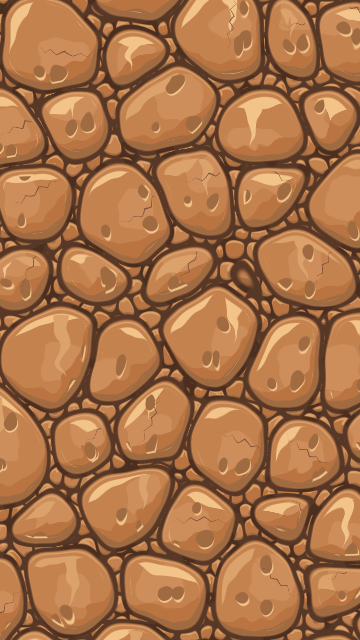
A Shadertoy shader for this texture:

```glsl
// Cartoon cobblestone wall: rounded stones from a weighted Voronoi diagram,
// with smaller pebbles filling the wide joints. Each stone gets flat cel
// shading: shaded foot, pale patch, top glint, drip, pits and a crack.

const float STONES = 4.5;      // stones across the canvas width
const float JITTER = 0.31;     // scatter of stone centres
const float ROUNDING = 9.0;    // lower values give rounder corners
const float HALF_JOINT = 0.03; // half the gap between two stones
const float PEBBLES = 4.6;     // pebbles per stone width
const float WOBBLE = 0.07;     // waviness of the outlines

const vec3 MORTAR = vec3(0.34, 0.22, 0.15);
const vec3 DEEP = vec3(0.29, 0.18, 0.125);
const vec3 OUTLINE = vec3(0.47, 0.30, 0.20);
const vec3 SHADE = vec3(0.63, 0.42, 0.26);
const vec3 UNDER = vec3(0.73, 0.455, 0.255);
const vec3 BASE = vec3(0.77, 0.51, 0.31);
const vec3 PATCH = vec3(0.805, 0.555, 0.36);
const vec3 LIGHT = vec3(0.86, 0.64, 0.42);
const vec3 GLINT = vec3(0.95, 0.77, 0.54);

struct Cell { vec2 id; vec2 local; vec2 normal; float dist; };

vec2 hash2(vec2 c) {
    vec3 h = fract(c.xyx * vec3(0.1031, 0.1030, 0.0973));
    h += dot(h, h.yzx + 33.33);
    return fract((h.xx + h.yz) * h.zy);
}

float gradientAt(vec2 corner, vec2 offset) {
    float a = 6.2832 * hash2(corner + 71.0).x;
    return dot(vec2(cos(a), sin(a)), offset);
}

float noise(vec2 p) {
    vec2 i = floor(p), f = p - i, u = f * f * (3.0 - 2.0 * f), e = vec2(1, 0);
    return mix(mix(gradientAt(i, f), gradientAt(i + e, f - e), u.x),
               mix(gradientAt(i + e.yx, f - e.yx), gradientAt(i + 1.0, f - 1.0), u.x), u.y);
}

// Centre (xy) and size weight (z) of one cell; a few cells are small.
vec3 site(vec2 c) {
    vec2 h = hash2(c), g = hash2(c + 19.7);
    float weight = g.x < 0.17 ? -0.28 : 0.22 * g.y;
    return vec3(c + 0.5 + vec2(0.5 * mod(c.y, 2.0), 0.0) + JITTER * (2.0 * h - 1.0), weight);
}

// Owning cell, with soft distance to its border and the outward normal.
Cell findCell(vec2 p) {
    Cell cell;
    vec2 home = floor(p);
    vec3 own = vec3(0);
    float best = 1e5;
    for (int k = 0; k < 25; k++) {
        vec2 c = home + vec2(k % 5 - 2, k / 5 - 2);
        vec3 s = site(c);
        float power = dot(p - s.xy, p - s.xy) - s.z;
        if (power < best) { best = power; cell.id = c; own = s; }
    }
    float sum = 0.0;
    cell.normal = vec2(0);
    for (int k = 0; k < 25; k++) {
        if (k == 12) continue;
        vec3 s = site(cell.id + vec2(k % 5 - 2, k / 5 - 2));
        vec2 gap = s.xy - own.xy;
        float power = dot(p - s.xy, p - s.xy) - s.z;
        float w = exp(-ROUNDING * (power - best) / (2.0 * length(gap)));
        sum += w;
        cell.normal += w * normalize(gap);
    }
    cell.local = p - own.xy;
    cell.normal /= length(cell.normal) + 1e-4;
    cell.dist = -log(sum) / ROUNDING;
    return cell;
}

float ellipse(vec2 p, vec2 r) { return (1.0 - length(p / r)) * min(r.x, r.y); }

void paint(inout vec3 col, vec3 ink, float d, float px) {
    col = mix(col, ink, smoothstep(-px, px, d));
}

vec3 stoneColor(Cell s, float d, float rough, float px) {
    vec2 q = s.local, h = hash2(s.id + 5.3), g = hash2(s.id + 43.1);
    vec3 col = BASE;
    // Pale patch and shaded foot
    vec2 b = abs(q - 0.24 * (h - 0.4)) / (vec2(0.2, 0.17) + 0.12 * g);
    paint(col, PATCH, 0.2 * (1.0 - pow(dot(b * b, b * b), 0.25)) + 0.08 * rough, px);
    float down = smoothstep(-0.1, 1.0, dot(s.normal, vec2(0.35, -0.94)));
    paint(col, UNDER, 0.2 * down + 0.14 * rough * down - d, px);
    paint(col, SHADE, 0.012 + 0.075 * down + 0.05 * rough * down - d, px);
    // Thin lit rim, top glint and drip
    float up = smoothstep(0.0, 0.8, s.normal.y);
    paint(col, LIGHT, min(d - 0.025, 0.025 + 0.024 * up - 0.01 - d), px);
    float a = mix(1.1, 2.5, h.x), lean = dot(s.normal, vec2(cos(a), sin(a)));
    float thick = (0.07 + 0.07 * g.x) * smoothstep(0.62, 1.0, lean) - 0.012;
    paint(col, h.y < 0.7 ? GLINT : LIGHT, min(d - 0.075, 0.075 + thick + 0.03 * rough - d), px);
    if (g.y < 0.45) {
        float taper = clamp((q.y + 0.25 * h.y) / 0.5, 0.0, 1.0);
        float drip = 0.085 * taper - 0.008 - abs(q.x - 0.3 * (h.x - 0.5) - 0.1 * rough);
        paint(col, g.y < 0.25 ? GLINT : LIGHT, min(drip, d - 0.085), px);
    }
    // Pits with a bright lower lip
    for (int i = 0; i < 3; i++) {
        vec2 k = hash2(s.id + 11.0 * float(i) + 3.7);
        vec2 at = vec2(0.62 * (k.x - 0.5), i < 2 ? -0.3 + 0.16 * k.y : 0.18 + 0.14 * k.y);
        if (i == 2 && k.x < 0.5) continue;
        vec2 r = vec2(0.05, 0.07) + 0.045 * k.yx, e = q - at;
        e.x -= 0.25 * e.y * (k.x - 0.3);
        float wavy = 0.06 * rough;
        paint(col, GLINT, min(ellipse(e - vec2(0.012, -0.026), r) + wavy, d - 0.07), px);
        paint(col, SHADE, min(ellipse(e, r) + wavy, d - 0.09), px);
    }
    // Zigzag crack
    if (hash2(s.id + 88.0).x < 0.4) {
        float t = 6.2832 * g.x;
        vec2 c = mat2(cos(t), sin(t), -sin(t), cos(t)) * (q - vec2(0.16, 0.06));
        float zig = 0.1 * abs(fract(c.y * 6.0 + h.x) - 0.5) + 0.05 * rough;
        paint(col, OUTLINE, min(0.007 - 0.03 * abs(c.y) - abs(c.x - zig), d - 0.05), px);
    }
    paint(col, OUTLINE, 0.008 - d, px);
    return col;
}

void mainImage(out vec4 fragColor, in vec2 fragCoord) {
    float px = 0.7 * STONES / iResolution.x;
    vec2 p = STONES * fragCoord / iResolution.x + vec2(3.0, 7.0);
    float rough = noise(p * 5.0);
    vec2 warped = p + WOBBLE * vec2(noise(p * 2.3), noise(p * 2.3 + 31.0));
    Cell stone = findCell(warped);
    float d = stone.dist - HALF_JOINT;

    // Mortar, with darker hollows
    vec3 col = MORTAR;
    paint(col, DEEP, 0.12 * noise(p * 4.0 + 9.0) - 0.02, px);

    // Pebbles, trimmed to the wide joints
    Cell pebble = findCell(warped * PEBBLES);
    float e = min((pebble.dist - 0.06) / PEBBLES, -d - 0.042);
    vec3 pebbleCol = mix(BASE, UNDER, step(0.6, hash2(pebble.id).y));
    paint(pebbleCol, LIGHT, min(e - 0.008, 0.03 * pebble.normal.y - e), px);
    paint(pebbleCol, SHADE, -0.02 * pebble.normal.y - e, px);
    paint(col, pebbleCol, e, px);

    paint(col, stoneColor(stone, d, rough, px), d, px);
    fragColor = vec4(col, 1.0);
}
```
